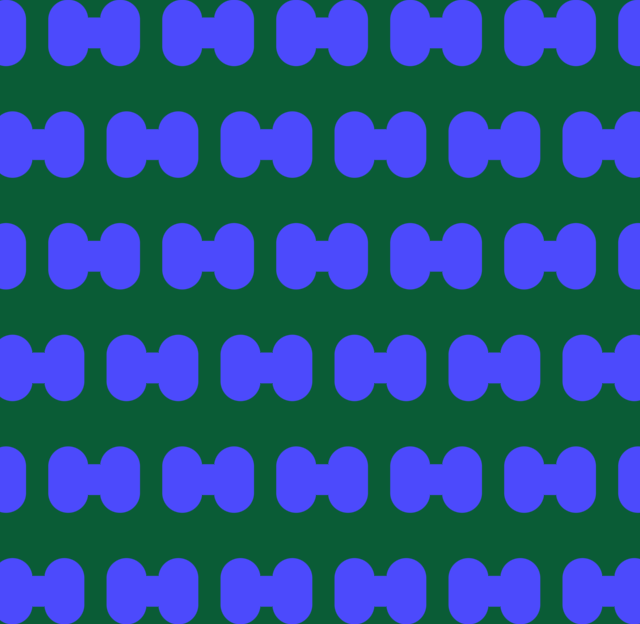
Give the GLSL for this pattern, as a Shadertoy shader.

```glsl
// Staggered rows of flat blue dumbbells on deep green.
// Each dumbbell is the union of two mirrored upright capsules and a box bridge,
// repeated on a grid whose odd rows slide sideways by about half a pitch.

// Lengths are fractions of the canvas width, measured from the top left.
#define PITCH        vec2(0.1781, 0.1745)
#define FIRST_CENTER vec2(0.1471, 0.0514)
#define ROW_SHIFT    0.0911
#define LOBE_OFFSET  0.0405
#define LOBE_RADIUS  0.0312
#define LOBE_STRAIGHT 0.0207
#define BRIDGE_HALF_HEIGHT 0.0241
#define EDGE_PIXELS  0.9
#define GREEN vec3(0.04, 0.36, 0.21)
#define BLUE  vec3(0.30, 0.29, 0.99)

float uprightCapsule(vec2 p, float halfLength, float radius) {
    p.y -= clamp(p.y, -halfLength, halfLength);
    return length(p) - radius;
}

float box(vec2 p, vec2 halfSize) {
    vec2 d = abs(p) - halfSize;
    return length(max(d, 0.0)) + min(max(d.x, d.y), 0.0);
}

float dumbbell(vec2 p) {
    vec2 lobePoint = vec2(abs(p.x) - LOBE_OFFSET, p.y);
    float lobes = uprightCapsule(lobePoint, LOBE_STRAIGHT, LOBE_RADIUS);
    float bridge = box(p, vec2(LOBE_OFFSET, BRIDGE_HALF_HEIGHT));
    return min(lobes, bridge);
}

void mainImage(out vec4 fragColor, in vec2 fragCoord) {
    vec2 p = vec2(fragCoord.x, iResolution.y - fragCoord.y) / iResolution.x;
    p -= FIRST_CENTER;

    // Slide odd rows, then fold into one cell centred on its dumbbell.
    float row = floor(p.y / PITCH.y + 0.5);
    p.x -= ROW_SHIFT * mod(row, 2.0);
    vec2 cell = (fract(p / PITCH + 0.5) - 0.5) * PITCH;

    // Antialiased fill.
    float edge = EDGE_PIXELS / iResolution.x;
    float fill = 1.0 - smoothstep(-edge, edge, dumbbell(cell));
    fragColor = vec4(mix(GREEN, BLUE, fill), 1.0);
}
```
